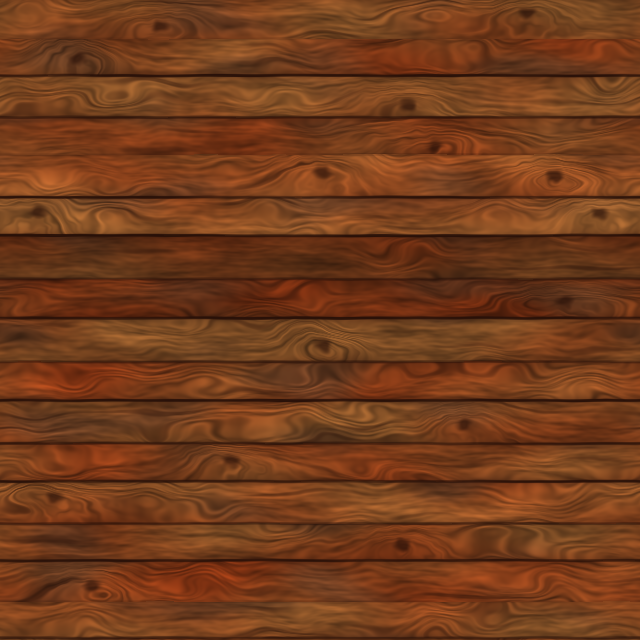
Write a WebGL 1 fragment shader that draws this texture.

```glsl
precision highp float;
// Sixteen weathered horizontal wood planks with grain, knots and dark seams.
uniform vec2 u_resolution;

const float PLANKS = 16.0;
const vec3 HONEY = vec3(0.53, 0.325, 0.155);
const vec3 RUST = vec3(0.50, 0.195, 0.070);
const vec3 SOOT = vec3(0.34, 0.215, 0.135);
const vec3 SHADOW = vec3(0.15, 0.06, 0.03);
const float SEAM_WIDTH = 0.035;   // half width, in plank heights
const float SEAM_WOBBLE = 0.025;
const float KNOT_RADIUS = 0.14;
const float KNOT_CHANCE = 0.45;
const float GRAIN_CONTRAST = 0.42;
const float FIGURE_CONTRAST = 0.10;

// One value per plank, counted from the top.
const mat4 REDNESS = mat4(0.20, 0.50, 0.15, 0.60, 0.35, 0.08, 0.55, 1.00,
                          0.12, 0.60, 0.20, 0.52, 0.38, 0.30, 0.62, 0.22);
const mat4 BRIGHTNESS = mat4(0.95, 0.95, 1.00, 0.93, 1.08, 1.10, 0.76, 0.86,
                             0.92, 0.99, 0.97, 0.96, 1.03, 0.95, 1.00, 0.99);
const mat4 SEAM_DEPTH = mat4(0.70, 0.15, 1.00, 0.75, 0.25, 0.85, 1.00, 0.60,
                             0.95, 0.65, 1.00, 0.75, 0.85, 0.65, 0.90, 0.20);

float pick(mat4 table, float i) {
  vec4 order = vec4(0.0, 1.0, 2.0, 3.0);
  vec4 column = vec4(equal(vec4(floor(i / 4.0)), order));
  vec4 entry = vec4(equal(vec4(mod(i, 4.0)), order));
  return dot(table * column, entry);
}

vec2 hash2(vec2 p) {
  vec2 s = vec2(dot(p, vec2(127.1, 311.7)), dot(p, vec2(269.5, 183.3)));
  return fract(sin(s) * 43758.5);
}

float cornerGradient(vec2 cell, vec2 offset, float period) {
  float angle = 6.2832 * hash2(vec2(mod(cell.x, period), cell.y)).x;
  return dot(vec2(cos(angle), sin(angle)), offset);
}

// Gradient noise that wraps horizontally across the canvas; freq.x is whole.
float noise(vec2 p, vec2 freq, float seed) {
  p = p * freq + vec2(0.0, seed);
  vec2 c = floor(p), f = p - c;
  vec2 w = f * f * f * (f * (f * 6.0 - 15.0) + 10.0);
  vec2 e = vec2(1.0, 0.0);
  float low = mix(cornerGradient(c, f, freq.x),
                  cornerGradient(c + e.xy, f - e.xy, freq.x), w.x);
  float high = mix(cornerGradient(c + e.yx, f - e.yx, freq.x),
                   cornerGradient(c + e.xx, f - e.xx, freq.x), w.x);
  return mix(low, high, w.y);
}

// Upper edge of plank k, slightly uneven from board to board.
float seamPosition(float k) {
  float parity = 2.0 * mod(k, 2.0) - 1.0;
  return k - 0.02 - 0.085 * sin(6.2832 * k / PLANKS) + 0.03 * parity;
}

float seamShade(float d, float depth, float aa) {
  float core = 1.0 - smoothstep(SEAM_WIDTH - aa, SEAM_WIDTH + aa, d);
  return depth * (0.62 * core + 0.36 * exp(-d * 9.0));
}

void main() {
  vec2 uv = gl_FragCoord.xy / u_resolution;
  float x = uv.x;
  float v = (1.0 - uv.y) * PLANKS;
  float aa = max(0.02, 0.7 * PLANKS / u_resolution.y);
  v += SEAM_WOBBLE * noise(vec2(x, v), vec2(14.0, 0.4), 5.0);

  // Plank under this point
  float id = floor(v);
  id += step(seamPosition(id + 1.0), v) - step(v, seamPosition(id));
  float top = v - seamPosition(id);
  float bottom = seamPosition(id + 1.0) - v;
  float plank = mod(id, PLANKS);
  float seed = plank * 17.0;

  // Knots bend the grain around them
  float bend = 0.0, knot = 0.0;
  for (int j = 0; j < 2; j++) {
    vec2 key = vec2(plank + 3.0, float(j) + 7.0);
    vec2 place = hash2(key);
    float present = step(hash2(key + 31.0).x, KNOT_CHANCE);
    vec2 d = vec2((fract(x - place.x + 0.5) - 0.5) * PLANKS,
                  top - mix(0.3, 0.75, place.y));
    d += 0.12 * noise(vec2(x, v), vec2(50.0, 4.0), seed);
    bend += present * 0.8 * exp(-dot(d * d, vec2(0.7, 4.0)));
    knot += present * (1.0 - smoothstep(0.4, 1.6, length(d * vec2(0.75, 1.0)) / KNOT_RADIUS));
  }

  // Fibres and swirling figure
  vec2 p = vec2(x, v);
  float patchy = smoothstep(-0.15, 0.35, noise(p, vec2(5.0, 0.7), seed + 3.0));
  float swirl = noise(p, vec2(11.0, 1.4), seed + 9.0);
  vec2 g = vec2(x, v + bend + swirl * (0.15 + 0.75 * patchy));
  float grain = 0.45 * noise(g, vec2(7.0, 4.0), seed)
              + 0.40 * noise(g, vec2(18.0, 9.0), seed + 40.0)
              + 0.25 * noise(g, vec2(52.0, 13.0), seed + 80.0);
  float figure = sin(6.2832 * (g.y * 5.0 + noise(g, vec2(16.0, 2.0), seed)));
  float crack = smoothstep(0.22, 0.55, noise(g, vec2(6.0, 5.0), seed + 120.0));

  // Plank tone with stains and soot
  float stain = noise(p, vec2(4.0, 0.6), seed * 0.1 + 200.0);
  float soot = smoothstep(0.05, 0.55, noise(p, vec2(5.0, 0.9), seed + 160.0));
  vec3 color = mix(HONEY, RUST, clamp(pick(REDNESS, plank) + 0.9 * stain, 0.0, 1.0));
  color = mix(color, SOOT, 0.65 * soot);
  color *= pick(BRIGHTNESS, plank);
  color *= 1.0 + GRAIN_CONTRAST * 1.6 * grain
         + FIGURE_CONTRAST * figure * (0.25 + 0.75 * patchy);
  color *= 1.0 + 0.25 * noise(p, vec2(9.0, 1.6), seed + 240.0);
  color = mix(color, SHADOW, 0.38 * crack);
  color = mix(color, SHADOW, 0.65 * min(knot, 1.0));

  // Seams, with their depth fading along the board
  float fade = 1.0 + 0.4 * noise(p, vec2(8.0, 0.3), 300.0);
  float shade = seamShade(top, pick(SEAM_DEPTH, plank), aa)
              + seamShade(bottom, pick(SEAM_DEPTH, mod(plank + 1.0, PLANKS)), aa);
  color = mix(color, SHADOW, clamp(shade * fade, 0.0, 0.95));
  gl_FragColor = vec4(color, 1.0);
}
```
